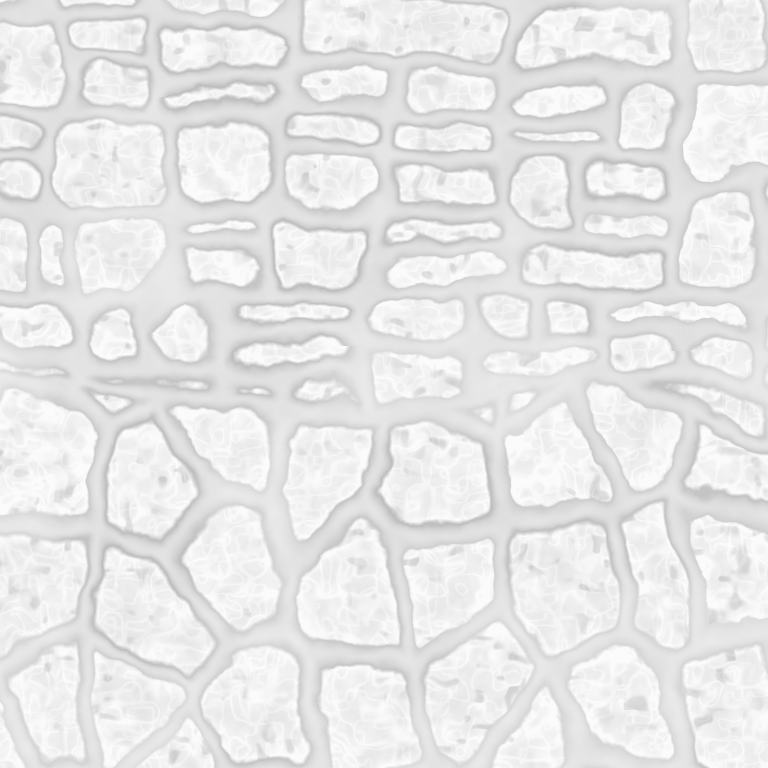
Give the GLSL for this texture map, as a WebGL 2 fragment shader.

```glsl
#version 300 es
precision highp float;
// Pale occlusion map of a rubble stone wall: coursed blocks above, polygonal stones below.

#define STONE_TONE 0.932
#define MORTAR_TONE 0.885
#define SHADE_TONE 0.73
#define JOINT_MIN 0.007
#define JOINT_MAX 0.015
#define RUBBLE_CELLS vec2(7.6, 6.2)
#define BLOCK_AREA 0.011
#define COURSE_HEIGHT 0.47
#define WARP 0.022

uniform vec2 u_resolution;
out vec4 fragColor;

float hash(vec2 p) {
    vec3 q = fract(p.xyx * vec3(0.1031, 0.1030, 0.0973));
    q += dot(q, q.yzx + 33.33);
    return fract((q.x + q.y) * q.z);
}

vec2 hash2(vec2 p) {
    return vec2(hash(p), hash(p + 57.3));
}

float noise(vec2 p) {
    vec2 i = floor(p), f = fract(p);
    f = f * f * (3.0 - 2.0 * f);
    return mix(mix(hash(i), hash(i + vec2(1, 0)), f.x),
               mix(hash(i + vec2(0, 1)), hash(i + vec2(1, 1)), f.x), f.y);
}

float fbm(vec2 p) {
    float sum = 0.0, amp = 0.5;
    for (int i = 0; i < 4; i++) {
        sum += amp * noise(p);
        p = mat2(1.6, 1.2, -1.2, 1.6) * p + 17.0;
        amp *= 0.5;
    }
    return sum / 0.9375;
}

float smoothMin(float a, float b, float k) {
    float h = max(k - abs(a - b), 0.0) / k;
    return min(a, b) - 0.25 * k * h * h;
}

// Coursed blocks by repeated random splits: x = distance to joint line, y = stone id
vec2 blocks(vec2 p) {
    vec2 lo = vec2(-0.13, 0.34), hi = vec2(1.12, 1.09);
    float id = 1.0;
    for (int i = 0; i < 9; i++) {
        vec2 size = hi - lo;
        vec2 rnd = hash2(vec2(id, 4.7));
        float limit = BLOCK_AREA * (1.0 + 3.5 * pow(hash(vec2(id, 9.1)), 4.0));
        if (size.x * size.y < limit) break;
        int axis = size.x > size.y * mix(1.2, 2.2, rnd.x) ? 0 : 1;
        float cut = lo[axis] + size[axis] * mix(0.34, 0.66, rnd.y);
        bool above = p[axis] > cut;
        if (above) lo[axis] = cut; else hi[axis] = cut;
        id = id * 2.0 + float(above);
    }
    vec2 halfSize = 0.5 * (hi - lo), offset = p - 0.5 * (lo + hi);
    vec2 inner = halfSize - abs(offset);
    float chip = hash(vec2(id, 3.0) + 7.0 * sign(offset));
    float corner = 0.7 * (inner.x + inner.y) - 0.6 * chip * chip * min(halfSize.x, halfSize.y);
    return vec2(smoothMin(smoothMin(inner.x, inner.y, 0.012), corner, 0.012), id);
}

// Polygonal stones from cell borders: x = distance to joint line, y = stone id
vec2 rubble(vec2 p) {
    p *= RUBBLE_CELLS;
    vec2 cell = floor(p), nearest = vec2(0), home = cell;
    float best = 9.0;
    for (int k = 0; k < 9; k++) {
        vec2 c = cell + vec2(k % 3 - 1, k / 3 - 1);
        vec2 r = c + 0.1 + 0.8 * hash2(c + 21.0) - p;
        if (dot(r, r) < best) { best = dot(r, r); nearest = r; home = c; }
    }
    float edge = 1.0;
    for (int k = 0; k < 25; k++) {
        vec2 c = home + vec2(k % 5 - 2, k / 5 - 2);
        vec2 r = c + 0.1 + 0.8 * hash2(c + 21.0) - p;
        if (c != home)
            edge = smoothMin(edge, dot(0.5 * (r + nearest), normalize(r - nearest)), 0.07);
    }
    return vec2(edge / RUBBLE_CELLS.x, dot(home, vec2(1.0, 37.0)) + 900.0);
}

// Thin bright filament along the mid level of a noise field
float vein(vec2 p, float width) {
    return 1.0 - smoothstep(0.0, width, abs(noise(p) - 0.5));
}

void main() {
    vec2 uv = gl_FragCoord.xy / u_resolution;
    vec2 p = uv + WARP * (vec2(fbm(uv * 9.0), fbm(uv * 9.0 + 40.0)) - 0.5) * 2.0;

    // Layout: a wavy joint separates the two kinds of masonry
    float border = p.y - COURSE_HEIGHT - 0.16 * (noise(vec2(p.x * 4.0, 2.0)) - 0.5);
    vec2 stone = border > 0.0 ? blocks(p) : rubble(p);
    float edge = smoothMin(stone.x, abs(border), 0.01);
    vec2 rnd = hash2(vec2(stone.y, 13.0));

    // Joint width, ragged along the stone outline
    float joint = mix(JOINT_MIN, JOINT_MAX, rnd.x) * (0.45 + 1.1 * fbm(uv * 38.0));
    float face = smoothstep(joint - 0.001, joint + mix(0.002, 0.006, rnd.y), edge);

    // Mortar: soft shade gathers against the stones
    float ramp = clamp(edge / joint, 0.0, 1.0);
    float depth = mix(0.45, 1.0, smoothstep(0.25, 0.6, noise(uv * 6.0 + 8.0)));
    float mortar = MORTAR_TONE + 0.035 * (1.0 - depth) + 0.05 * (fbm(uv * 30.0) - 0.5);
    mortar = mix(mortar, SHADE_TONE, ramp * ramp * depth * mix(0.5, 1.0, rnd.y));

    // Stone face: broad relief, bright veins, dark pits and a worn rim
    vec2 g = uv + 0.012 * (vec2(noise(uv * 45.0), noise(uv * 45.0 + 9.0)) - 0.5);
    float rough = smoothstep(0.3, 0.65, fbm(uv * 14.0 + 3.0));
    float surface = STONE_TONE + 0.09 * (fbm(uv * 48.0) - 0.5) + 0.02 * (rnd.x - 0.5);
    surface += 0.04 * max(vein(g * 42.0, 0.13), 0.8 * vein(g * 85.0 + 5.0, 0.2));
    surface -= 0.11 * rough * smoothstep(0.66, 0.9, noise(g * vec2(66.0, 78.0) + 31.0));
    surface += 0.03 * exp(-abs(edge - joint - 0.005) / 0.004);

    float tone = mix(mortar, min(surface, 0.985), face);
    fragColor = vec4(vec3(tone), 1.0);
}
```
